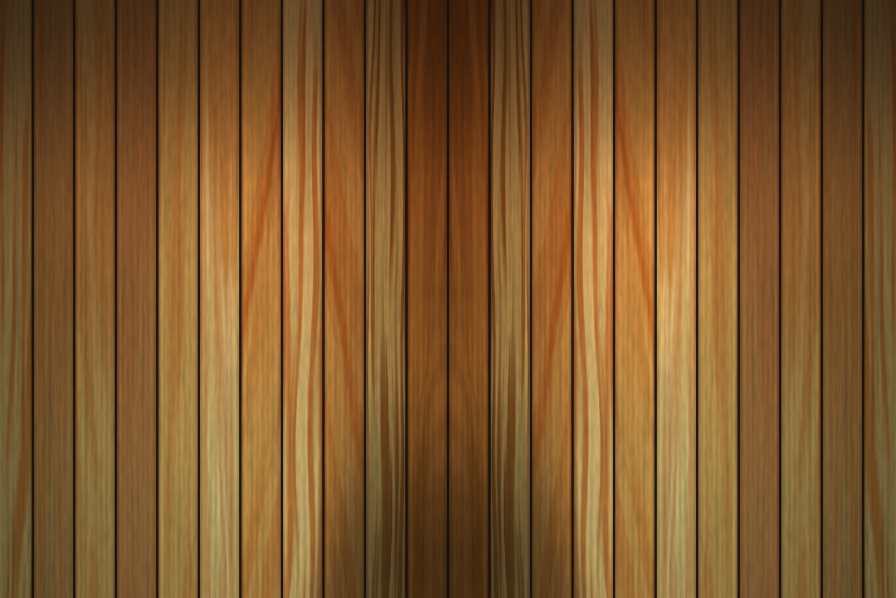
Reproduce this texture procedurally as a Shadertoy shader.

```glsl
const float PLANK_WIDTH = 0.04635;   // fraction of canvas width
const float SEAM_HALF = 0.027;       // fraction of a plank
const float FINE_GRAIN = 0.15;
const float PORE_GRAIN = 0.11;
const float RIB_COUNT = 8.0;
const float RIB_DEPTH = 0.035;
const vec3 SEAM_COLOR = vec3(0.10, 0.048, 0.02);
const vec3 STREAK_COLOR = vec3(0.68, 0.35, 0.13);
const vec3 DARK_STREAK_COLOR = vec3(0.53, 0.28, 0.10);
const vec3 TOP_TINT = vec3(1.02, 0.92, 0.83);
const vec3 BOTTOM_TINT = vec3(0.97, 1.04, 1.03);

// Plank colours, from the centre outwards
const vec3 PLANK_COLOR[11] = vec3[11](
    vec3(0.69, 0.41, 0.17), vec3(0.76, 0.59, 0.34), vec3(0.76, 0.51, 0.25),
    vec3(0.83, 0.67, 0.42), vec3(0.75, 0.53, 0.27), vec3(0.80, 0.66, 0.42),
    vec3(0.75, 0.57, 0.31), vec3(0.65, 0.44, 0.25), vec3(0.74, 0.57, 0.32),
    vec3(0.66, 0.48, 0.27), vec3(0.77, 0.62, 0.37));

// Streaks per plank: frequency, slant, strength
const vec3 PLANK_STREAK[11] = vec3[11](
    vec3(3.5, 0.5, 0.60), vec3(7.5, 0.04, 0.80), vec3(2.8, -2.1, 0.40),
    vec3(5.5, 0.15, 0.75), vec3(2.6, 2.2, 0.35), vec3(5.0, -0.3, 0.35),
    vec3(3.0, 0.6, 0.35), vec3(5.0, 0.2, 0.25), vec3(2.5, -0.7, 0.35),
    vec3(5.0, 0.2, 0.30), vec3(4.5, 0.3, 0.65));

vec2 hashGradient(vec2 cell) {
    vec2 h = vec2(dot(cell, vec2(127.1, 311.7)), dot(cell, vec2(269.5, 183.3)));
    return 2.0 * fract(sin(h) * 43758.5) - 1.0;
}

float gradientNoise(vec2 p) {
    vec2 i = floor(p), f = fract(p);
    vec2 w = f * f * f * (f * (f * 6.0 - 15.0) + 10.0);
    float a = dot(hashGradient(i), f);
    float b = dot(hashGradient(i + vec2(1, 0)), f - vec2(1, 0));
    float c = dot(hashGradient(i + vec2(0, 1)), f - vec2(0, 1));
    float d = dot(hashGradient(i + vec2(1, 1)), f - vec2(1, 1));
    return mix(mix(a, b, w.x), mix(c, d, w.x), w.y);
}

float bell(float x) { return exp(-x * x); }

// u runs across the plank, outwards; y runs up the canvas
vec3 woodColor(int plank, float u, float y) {
    vec3 streak = PLANK_STREAK[plank];
    float seed = float(plank) * 17.3;
    float warp = 0.2 * gradientNoise(vec2(u * 1.5 + seed, y * 3.0));
    float slanted = u + streak.y * y + warp;
    float across = slanted * streak.x + seed;
    float broad = gradientNoise(vec2(across, y * 1.7 + seed));
    float narrow = gradientNoise(vec2(across * 2.1, y * 3.5));
    float amount = smoothstep(-0.12, 0.24, broad + 0.5 * narrow);
    vec3 tone = plank < 2 ? DARK_STREAK_COLOR : STREAK_COLOR;
    vec3 color = mix(PLANK_COLOR[plank], tone, amount * streak.z);

    // One long diagonal vein on each strongly slanted plank
    if (abs(streak.y) > 1.0) {
        float start = streak.y > 0.0 ? 1.86 : -0.38;
        float vein = bell((slanted - start) / 0.10) * smoothstep(0.1, 0.3, y);
        color = mix(color, vec3(0.64, 0.30, 0.10), 0.6 * vein);
    }

    // Sixth plank: ragged slanted boundary below an orange upper part
    if (plank == 5) {
        float ragged = 0.35 * gradientNoise(vec2(u * 7.0, y * 2.5));
        float upper = smoothstep(-0.05, 0.07, y - 0.57 - 0.25 * u + ragged);
        color = mix(color, vec3(0.74, 0.48, 0.22), 0.75 * upper);
    }

    // Innermost planks: nested arches low down
    if (plank == 0) {
        float arch = sin(60.0 * (y + 0.4 * u * u + 0.4 * warp));
        float low = bell((y - 0.34) / 0.14);
        color *= 1.0 + 0.07 * arch * low * (1.0 - u);
    }

    // Fine fibres, short pores and machined ribs
    float fibre = gradientNoise(vec2(u * 10.0 + seed, y * 5.0));
    float pore = gradientNoise(vec2(u * 16.0 + seed * 2.0, y * 34.0));
    float rib = sin(6.2832 * RIB_COUNT * u) * (1.0 - 0.6 * y);
    color *= 1.0 + FINE_GRAIN * fibre + PORE_GRAIN * pore + RIB_DEPTH * rib;
    return color * mix(BOTTOM_TINT, TOP_TINT, smoothstep(0.1, 0.95, y));
}

float lighting(vec2 uv) {
    float a = abs(uv.x - 0.5), y = uv.y;
    float light = 0.67 + 0.25 * bell((a - 0.21) / 0.17);
    // Dim top and slight falloff at the bottom
    light *= 1.0 - 0.50 * smoothstep(0.58, 1.06, y);
    light *= 1.0 - 0.08 * (1.0 - smoothstep(0.0, 0.25, y));
    light *= 1.0 - 0.14 * smoothstep(0.40, 0.50, a);
    // Central shadow widening towards the bottom
    float edge = 0.155 - 0.12 * y;
    float shadow = 1.0 - smoothstep(edge - 0.04, edge + 0.02, a);
    light *= 1.0 - 0.36 * shadow * (1.0 - smoothstep(0.05, 0.42, y));
    // Side glows, stronger on the right
    float glow = bell((a - 0.23) / 0.08) * bell((y - 0.54) / 0.22);
    return light + glow * (uv.x > 0.5 ? 0.16 : 0.07);
}

void mainImage(out vec4 fragColor, in vec2 fragCoord) {
    vec2 uv = fragCoord / iResolution.xy;
    float position = abs(uv.x - 0.5) / PLANK_WIDTH;
    int plank = min(int(position), 10);
    float u = fract(position);

    vec3 color = woodColor(plank, u, uv.y) * lighting(uv);

    // Rounded plank edges and dark seams
    float edge = min(u, 1.0 - u);
    float pixel = 1.0 / (iResolution.x * PLANK_WIDTH);
    color *= 1.0 - 0.18 * (1.0 - smoothstep(0.03, 0.11, edge));
    color *= 1.0 + 0.08 * bell((u - 0.88) / 0.04);
    float seam = 1.0 - smoothstep(SEAM_HALF - 0.5 * pixel, SEAM_HALF + 0.6 * pixel, edge);
    color = mix(color, SEAM_COLOR, 0.92 * seam);

    fragColor = vec4(clamp(color, 0.0, 1.0), 1.0);
}
```
